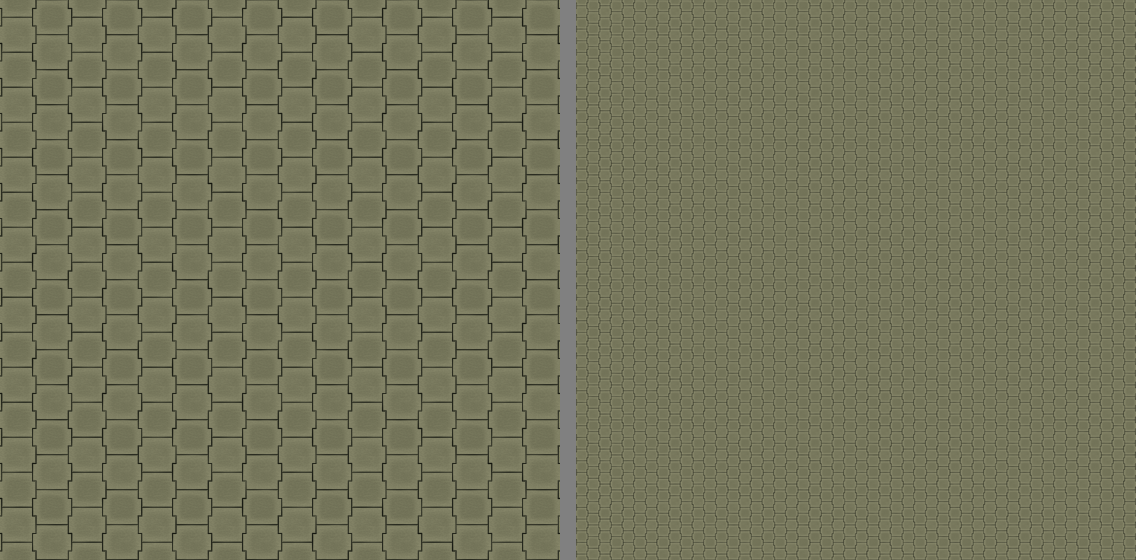
Left, the tile; right, the same tile 3 across and 3 down.
Reproduce this pattern procedurally as a Shadertoy shader.

```glsl
// Olive interlocking paving: stepped tiles in half-offset columns with soft worn centres.
const float TAU = 6.2831853;
const float REPEATS = 16.0;       // tiles across and down
const float STEP = 0.049;         // sideways notch of a joint, in tiles
const float JOINT = 0.013;        // half width of a joint, in tiles
const float SOFTNESS = 1.2;       // blur of a joint edge, relative to one sample
const vec3 EDGE_COLOR = vec3(0.514, 0.514, 0.402);
const vec3 WORN_COLOR = vec3(0.450, 0.452, 0.347);
const vec3 JOINT_COLOR = vec3(0.07, 0.08, 0.055);

vec2 hash2(vec2 p) {
    vec3 q = fract(p.xyx * vec3(0.1031, 0.1030, 0.0973));
    q += dot(q, q.yzx + 33.33);
    return fract((q.xx + q.yz) * q.zy);
}

// Distance to the nearest scattered point
float cellular(vec2 p) {
    vec2 cell = floor(p), f = fract(p);
    float nearest = 2.0;
    for (int y = -1; y <= 1; y++)
    for (int x = -1; x <= 1; x++) {
        vec2 o = vec2(x, y);
        nearest = min(nearest, length(o + hash2(cell + o) - f));
    }
    return nearest;
}

// Smooth mottling from layered sines
float layeredSines(vec2 p, float seed) {
    float sum = 0.0, amp = 0.5;
    for (int i = 0; i < 4; i++) {
        sum += amp * sin(p.x + seed + 1.3 * sin(p.y + seed * 1.7));
        p = mat2(1.5, 1.1, -1.1, 1.5) * p + 2.1;
        amp *= 0.6;
    }
    return sum;
}

// Distance to a zigzag column joint; x is measured from its mean line
float zigzagJoint(float x, float offset, float y) {
    float stepY = abs(fract(2.0 * y) - 0.5) * 0.5;
    float jog = length(vec2(max(abs(x) - STEP, 0.0), stepY));
    return min(abs(x - offset), jog);
}

float coverage(float dist, float halfWidth, float blur) {
    return clamp((halfWidth - dist) / blur + 0.5, 0.0, 1.0);
}

// Surface of one tile; p is centred and spans -0.5 to 0.5
vec3 tileSurface(vec2 p, vec2 variant) {
    float seed = 2.3 + variant.x * 3.7 + variant.y * 8.9;
    float mottle = layeredSines(p * vec2(7.0, 9.0), seed);

    // Darkened squarish centre with a ragged rim
    vec2 r = p * p * vec2(1.0, 1.17);
    float rim = sqrt(sqrt(dot(r, r))) + 0.04 * mottle;
    float strength = mix(0.9, 0.68, variant.y) - 0.08 * (1.0 - variant.x);
    float worn = strength * (1.0 - smoothstep(0.26, 0.48, rim));
    vec3 color = mix(EDGE_COLOR, WORN_COLOR, clamp(worn + 0.16 * mottle + 0.1, 0.0, 1.0));

    // Fine horizontal brushing and grain
    float brush = sin(p.y * 68.0 + 1.5 * sin(p.x * 11.0 + seed));
    float grain = cellular(p * vec2(16.0, 25.0) + seed * 7.0) - 0.48;
    return color * (1.0 + 0.009 * brush + 0.07 * grain);
}

void mainImage(out vec4 fragColor, in vec2 fragCoord) {
    vec2 uv = fragCoord / iResolution.xy;
    vec2 p = uv * REPEATS - vec2(0.0, 0.008);
    float blur = SOFTNESS * REPEATS / iResolution.y;

    // Nearest column joint, mirrored on every other column
    float joint = floor(p.x + 0.5);
    float odd = mod(joint, 2.0);
    float x = p.x - joint + 0.02 * odd;
    float side = (cos(TAU * p.y) > 0.0 ? -1.0 : 1.0) * (1.0 - 2.0 * odd);
    float offset = STEP * side;

    // Tile that holds this point
    float column = joint - (x > offset ? 0.0 : 1.0);
    float y = p.y + 0.5 * mod(column, 2.0) + 0.5;
    vec2 local = vec2(p.x - column - 0.5, fract(y) - 0.5);
    vec2 variant = mod(vec2(column, floor(y)), 2.0);
    vec3 color = tileSurface(local, variant);

    // Joints with a slightly uneven width
    float uneven = 1.0 + 0.15 * sin(TAU * (5.0 * uv.x + 11.0 * uv.y))
                       + 0.10 * sin(TAU * (23.0 * uv.x - 17.0 * uv.y));
    float upright = coverage(zigzagJoint(x, offset, p.y), JOINT * 1.1 * uneven, blur);
    float level = coverage(0.5 - abs(local.y), JOINT * uneven, blur);
    color = mix(color, JOINT_COLOR, max(upright, level));

    fragColor = vec4(color, 1.0);
}
```
